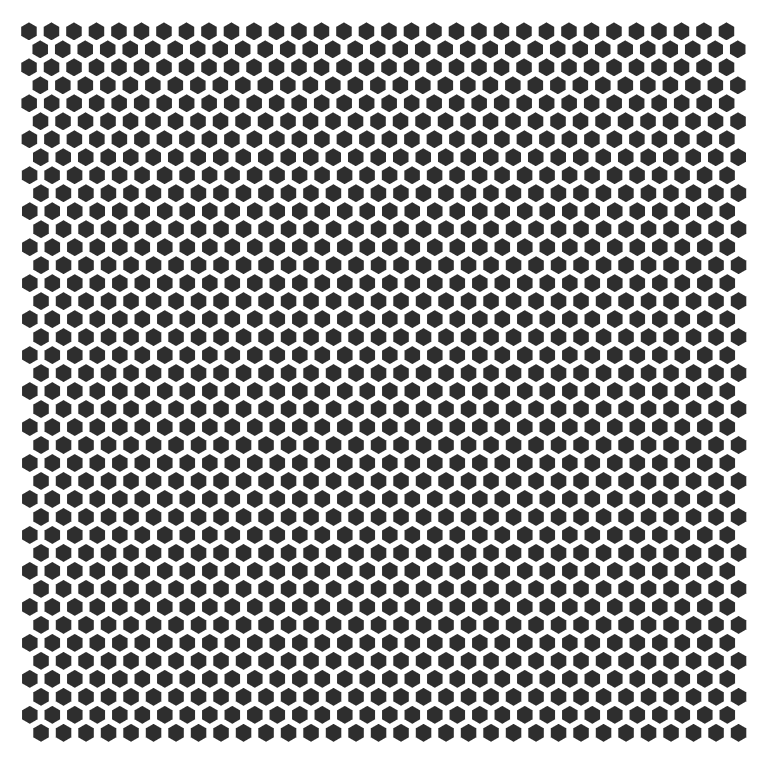
Give the GLSL for this pattern, as a three.js fragment shader.

```glsl
// Honeycomb grid of dark pointy-top hexagons on white, with a plain margin.
// Each point finds its row and column, every other row is offset by half
// a pitch, and a hexagon distance function gives the smoothed edge.

#define COLUMNS 32.0
#define ROWS 40.0
#define PITCH vec2(0.029297, 0.02342)   // spacing across and up
#define FIRST_CENTER vec2(0.0388, 0.0458)  // lower left, before the row offset
#define APOTHEM 0.0101                  // center to flat side
#define TOP_DRIFT 0.0011                // leftward slip of the upper rows
#define INK vec3(0.18)
#define PAPER vec3(1.0)

varying vec2 vUv;

// Signed distance to the sides of a hexagon with vertical flat sides.
float hexagon(vec2 p, float apothem) {
  p = abs(p);
  return max(p.x, dot(p, vec2(0.5, 0.8660254))) - apothem;
}

// Center of the hexagon nearest to p, kept inside the grid.
vec2 nearestCenter(vec2 p) {
  float row = floor((p.y - FIRST_CENTER.y) / PITCH.y + 0.5);
  row = clamp(row, 0.0, ROWS - 1.0);

  // Even rows, counted from the bottom, sit half a pitch to the right.
  float offset = 0.5 * PITCH.x * (1.0 - mod(row, 2.0));
  float drift = TOP_DRIFT * smoothstep(0.7, 1.0, row / (ROWS - 1.0));
  float start = FIRST_CENTER.x + offset - drift;

  float column = floor((p.x - start) / PITCH.x + 0.5);
  column = clamp(column, 0.0, COLUMNS - 1.0);
  return vec2(start, FIRST_CENTER.y) + vec2(column, row) * PITCH;
}

void main() {
  float distanceToEdge = hexagon(vUv - nearestCenter(vUv), APOTHEM);

  // Coverage ramp about one screen sample wide.
  float softness = max(fwidth(vUv.x), 0.00001);
  float coverage = clamp(0.5 - distanceToEdge / softness, 0.0, 1.0);
  gl_FragColor = vec4(mix(PAPER, INK, coverage), 1.0);
}
```
